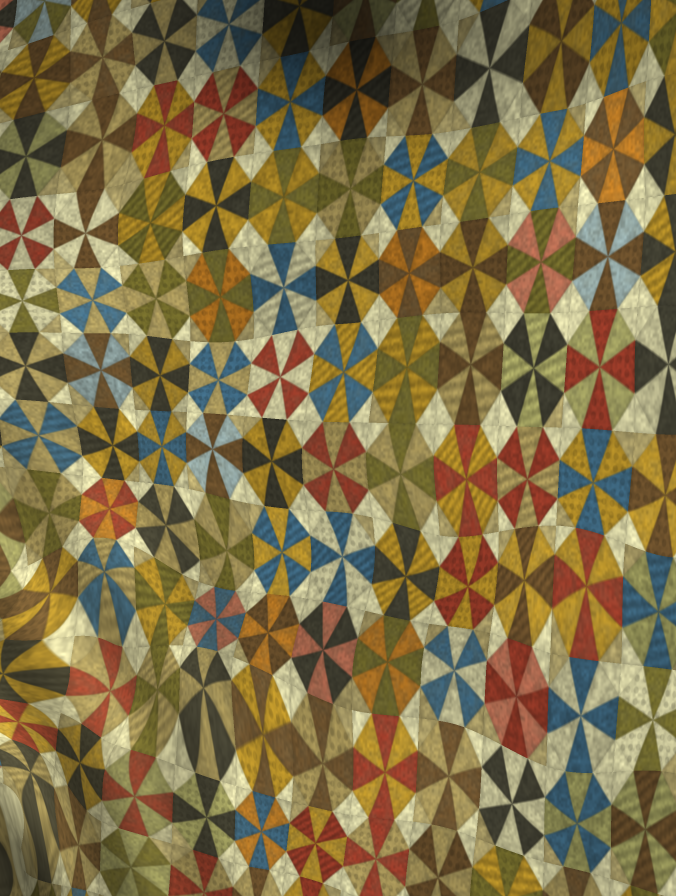
A WebGL 1 fragment shader for this pattern:

```glsl
precision highp float;
// Draped patchwork quilt of eight-wedge kaleidoscope blocks in worn calico prints.
uniform vec2 u_resolution;

// Lengths are fractions of the canvas height, with y running downward.
const vec2 ANCHOR = vec2(0.384, 0.421);  // centre of the reference block
const float COLUMN_STEP = 0.0722;
const float ROW_STEP = 0.082;            // row height at the left edge
const float ROW_FAN = 0.064;             // growth of row height to the right
const float COLUMN_LEAN = 0.055;
const float ROW_TILT = 0.02;
const float SEAM_SOFT = 0.016;           // in block widths
const float SEAM_DEPTH = 0.14;
const float PRINT_DEPTH = 0.46;
const vec3 CREAM = vec3(0.75, 0.74, 0.58);
const vec3 TAN = vec3(0.55, 0.49, 0.29);
const vec3 GOLD = vec3(0.60, 0.47, 0.12);
const vec3 ORANGE = vec3(0.62, 0.39, 0.10);
const vec3 SAGE = vec3(0.52, 0.52, 0.31);
const vec3 ROSE = vec3(0.62, 0.35, 0.27);
const vec3 SKY = vec3(0.47, 0.55, 0.56);
const vec3 BLACK = vec3(0.17, 0.17, 0.14);
const vec3 BROWN = vec3(0.33, 0.24, 0.13);
const vec3 OLIVE = vec3(0.36, 0.34, 0.13);
const vec3 RED = vec3(0.49, 0.17, 0.12);
const vec3 BLUE = vec3(0.18, 0.33, 0.43);

float hash(vec2 p) {
  vec3 q = fract(vec3(p.xyx) * 0.1031);
  q += dot(q, q.yzx + 33.33);
  return fract((q.x + q.y) * q.z);
}

float noise(vec2 p) {
  vec2 i = floor(p), f = fract(p);
  f = f * f * (3.0 - 2.0 * f);
  return mix(mix(hash(i), hash(i + vec2(1.0, 0.0)), f.x),
             mix(hash(i + vec2(0.0, 1.0)), hash(i + 1.0), f.x), f.y);
}

vec3 darkCloth(float h) {
  if (h < 0.22) return BLACK;
  if (h < 0.46) return BROWN;
  if (h < 0.64) return OLIVE;
  if (h < 0.84) return RED;
  return BLUE;
}

vec3 lightCloth(float h) {
  if (h < 0.27) return GOLD;
  if (h < 0.48) return TAN;
  if (h < 0.64) return CREAM * 0.92;
  if (h < 0.80) return SAGE;
  if (h < 0.89) return ORANGE;
  if (h < 0.96) return ROSE;
  return SKY;
}

// Small calico prints: stripes, dots or mottled florals.
vec3 printed(vec3 cloth, vec2 p, float kind) {
  float motif = noise(p * 15.0 + kind * 71.0);
  if (kind < 0.22) motif = 0.5 + 0.5 * sin(52.0 * (p.x * kind * 4.0 + p.y));
  else if (kind < 0.42) motif = 0.8 - 0.6 * smoothstep(0.2, 0.4, length(fract(p * 9.0) - 0.5));
  float weave = noise(p * 30.0) - 0.5;
  vec3 ink = mix(cloth * 0.55, CREAM, 0.22 * step(0.6, kind));
  return mix(cloth, ink, PRINT_DEPTH * motif) * (1.08 + 0.22 * weave);
}

vec3 quiltBlock(vec2 cell) {
  vec2 id = floor(cell);
  vec2 f = fract(cell) - 0.5;
  vec2 a = abs(f);
  float wedge = 0.924 * min(a.x, a.y) - 0.383 * max(a.x, a.y);
  float corner = (a.x + a.y - 0.707) * 0.707;
  vec2 quarter = id * 2.0 + step(0.0, f);

  // Mostly dark upright wedges against light diagonal ones; some blocks swap.
  vec3 upright = printed(darkCloth(hash(id + 3.7)), f, hash(id + 11.3));
  vec3 diagonal = printed(lightCloth(hash(id + 23.1)), f, hash(id + 41.9));
  if (hash(id + 57.3) < 0.24) {
    vec3 swapped = upright;
    upright = diagonal;
    diagonal = swapped;
  }
  vec3 scrap = mix(CREAM, TAN, 0.75 * step(0.72, hash(quarter + 83.5)));
  scrap = printed(scrap, f, 0.43 + 0.4 * hash(quarter + 7.9));

  vec3 color = mix(upright, diagonal, smoothstep(-SEAM_SOFT, SEAM_SOFT, wedge));
  color = mix(color, scrap, smoothstep(-SEAM_SOFT, SEAM_SOFT, corner));

  // Pressed seams dip between slightly padded pieces.
  float seam = corner > 0.0 ? corner : min(abs(wedge), -corner);
  seam = min(seam, 0.5 - max(a.x, a.y));
  return color * (1.04 - SEAM_DEPTH * exp(-seam * 38.0)) * (0.9 + 0.2 * hash(id + 91.7));
}

// Hanging drape: rows fan out to the right, cloth gathers at lower left.
vec3 quilt(vec2 p) {
  float gather = smoothstep(0.62, 0.05, length((p - vec2(0.0, 0.86)) * vec2(1.5, 1.0)));
  vec2 d = p - ANCHOR;
  vec2 cell = vec2((d.x + COLUMN_LEAN * d.y) / COLUMN_STEP,
                   (d.y + ROW_TILT * d.x) / (ROW_STEP + ROW_FAN * p.x)) + 0.5;
  vec2 ripple = vec2(noise(p * 8.0), noise(p * 8.0 + 19.0)) - 0.5;
  cell += ripple * (0.28 + 1.3 * gather) + gather * vec2(-0.7, 0.45);
  vec3 color = quiltBlock(cell);

  // Room light, shadowed top and soft folds.
  float fold = sin(58.0 * (p.x - 0.42 * p.y) + 5.0 * noise(p * 5.0));
  vec2 shade = (p - vec2(0.37, 0.03)) / vec2(0.17, 0.11);
  vec2 hem = (p - vec2(0.03, 1.0)) / vec2(0.22, 0.09);
  float light = 1.06 - 0.40 * exp(-dot(shade, shade)) - 0.26 * exp(-dot(hem, hem));
  light -= 0.22 * smoothstep(0.24, 0.0, p.y);
  light += 0.20 * gather * fold + 0.16 * (noise(p * 6.0 + 4.0) - 0.5);
  color = mix(color, TAN, 0.07 + 0.14 * gather);
  return color * light;
}

void main() {
  vec3 color = vec3(0.0);
  for (int i = 0; i < 9; i++) {
    vec2 offset = (vec2(mod(float(i), 3.0), floor(float(i) / 3.0)) - 1.0) / 3.0;
    vec2 p = (gl_FragCoord.xy + offset) / u_resolution.y;
    color += quilt(vec2(p.x, 1.0 - p.y));
  }
  gl_FragColor = vec4(color / 9.0, 1.0);
}
```
